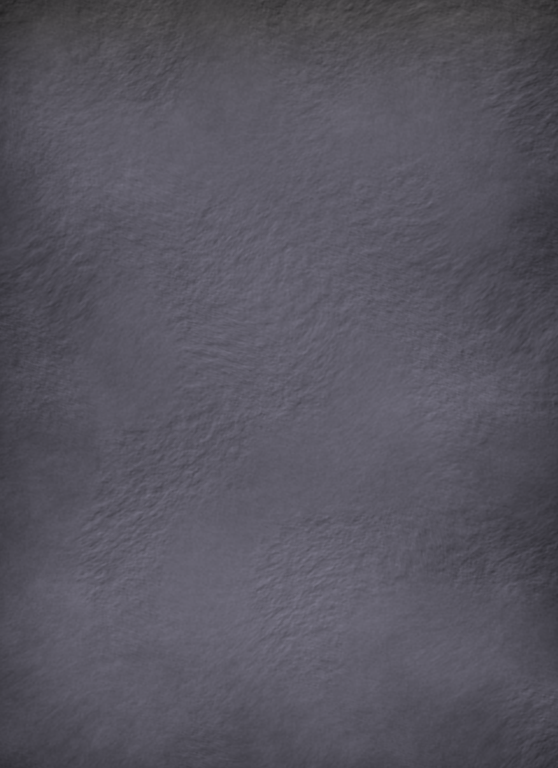
Write a WebGL 2 fragment shader that draws this background.

```glsl
#version 300 es
precision highp float;
// A worn slate-violet plaster wall with a soft vignette and cloudy light patches.
// Gaussian glows set the broad light, smooth cellular noise adds mottling,
// and the slope of a finer noise height field gives the trowelled relief.
uniform vec2 u_resolution;
out vec4 outColor;

float hash(vec2 cell) {
    vec3 q = fract(cell.xyx * vec3(0.1031, 0.1030, 0.0973));
    q += dot(q, q.yzx + 33.33);
    return fract((q.x + q.y) * q.z);
}

// Smooth cellular noise: jittered cell points blend their random values, -1 to 1.
float cellNoise(vec2 p) {
    vec2 cell = floor(p);
    float total = 0.0, weightSum = 0.0;
    for (int y = -1; y <= 1; y++) {
        for (int x = -1; x <= 1; x++) {
            vec2 id = cell + vec2(x, y);
            vec2 point = id + 0.25 + 0.5 * vec2(hash(id + 17.3), hash(id + 71.9));
            vec2 d = p - point;
            float weight = exp(-4.0 * dot(d, d));
            total += weight * (2.0 * hash(id) - 1.0);
            weightSum += weight;
        }
    }
    return total / weightSum;
}

float layeredNoise(vec2 p, int octaves) {
    float sum = 0.0, amplitude = 0.5;
    for (int i = 0; i < octaves; i++) {
        sum += amplitude * cellNoise(p);
        p = mat2(1.6, 1.2, -1.2, 1.6) * p + 5.7;
        amplitude *= 0.6;
    }
    return sum;
}

// Soft elliptical patch of light or shade.
float glow(vec2 uv, vec2 centre, vec2 radius) {
    vec2 d = (uv - centre) / radius;
    return exp(-dot(d, d));
}

// Plaster height: stretched strokes bent by slow sines.
float plasterHeight(vec2 p) {
    p += 0.012 * sin(p.yx * 23.0 + 2.0 * sin(p * 11.0));
    return layeredNoise(vec2(p.x + 0.5 * p.y, p.y - 0.4 * p.x) * vec2(62.0, 85.0), 3);
}

void main() {
    vec2 uv = gl_FragCoord.xy / u_resolution;
    vec2 p = gl_FragCoord.xy / u_resolution.y;

    // Cloudy stains also roughen the outline of the broad patches
    float cloud = layeredNoise(p * 7.0 + 3.1, 5);
    float stain = layeredNoise(p * 24.0 + 40.0, 4);
    vec2 w = uv + 0.05 * vec2(cloud, layeredNoise(p * 6.0 + 19.0, 3));

    // Broad light
    float tone = 0.351;
    tone += 0.060 * glow(w, vec2(0.50, 0.20), vec2(0.38, 0.13));
    tone += 0.045 * glow(w, vec2(0.76, 0.45), vec2(0.17, 0.07));
    tone += 0.030 * glow(w, vec2(0.46, 0.60), vec2(0.30, 0.20));
    tone += 0.032 * glow(w, vec2(0.22, 0.83), vec2(0.20, 0.09));
    tone += 0.022 * glow(w, vec2(0.70, 0.84), vec2(0.24, 0.10));
    tone += 0.030 * glow(w, vec2(0.10, 0.20), vec2(0.13, 0.06));

    // Broad shade
    tone -= 0.028 * glow(w, vec2(0.13, 0.62), vec2(0.16, 0.08));
    tone -= 0.025 * glow(w, vec2(0.17, 0.42), vec2(0.18, 0.10));
    tone -= 0.040 * glow(w, vec2(0.88, 0.67), vec2(0.17, 0.07));
    tone -= 0.045 * glow(w, vec2(0.87, 0.27), vec2(0.16, 0.08));
    tone -= 0.030 * glow(w, vec2(0.86, 0.06), vec2(0.16, 0.06));

    // Vignette, strongest along the top and in the corners
    float side = min(uv.x, 1.0 - uv.x);
    float top = exp(-15.0 * (1.0 - uv.y));
    tone -= 0.080 * exp(-13.0 * side);
    tone -= 0.095 * top * (1.0 + 0.8 * cloud);
    tone -= 0.070 * exp(-19.0 * uv.y);

    // Mottling, heavier towards the edges
    float border = 1.0 - smoothstep(0.05, 0.36, min(side, 1.4 * min(uv.y, 1.0 - uv.y)));
    tone += mix(0.012, 0.048, border) * cloud + mix(0.010, 0.030, border) * stain;

    // Relief lit from the upper left, varying in strength across the wall
    vec2 toLight = vec2(-0.0018, 0.0022);
    float slope = plasterHeight(p) - plasterHeight(p + toLight);
    float patchiness = smoothstep(-0.35, 0.45, cellNoise(p * 9.0 + 8.0));
    tone += slope * mix(0.035, 0.090, patchiness);

    // Fine grain
    tone += 0.012 * cellNoise(p * 330.0);

    // Violet grey, turning to neutral grey at the top
    vec3 tint = mix(vec3(1.0, 0.975, 1.105), vec3(1.02, 0.99, 1.02), min(1.0, 1.5 * top));
    outColor = vec4(clamp(tone * tint, 0.0, 1.0), 1.0);
}
```
